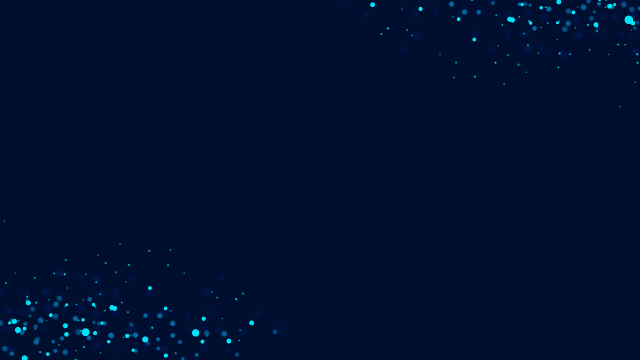
A Shadertoy shader for this background:

```glsl
// Glowing cyan particles drifting in two opposite corners of a deep navy field.

#define BACKGROUND vec3(0.000, 0.060, 0.190)
#define NAVY_HAZE  vec3(0.000, 0.100, 0.380)
#define BLUE_DOT   vec3(0.020, 0.450, 0.690)
#define CYAN_DOT   vec3(0.010, 0.890, 0.970)
#define SLOPE      0.10              // how much the swarm sinks away from its corner
#define MIRROR     vec2(1.734, 1.09) // sum of the coordinates of paired particles

// Integer hash giving four random values in 0..1.
vec4 hash4(ivec2 cell, int seed) {
    uvec4 v = uvec4(uint(cell.x + 512), uint(cell.y + 512), uint(seed), 17u);
    v = v * 1664525u + 1013904223u;
    for (int i = 0; i < 2; i++) {
        v += v.yzwx * v.wxyz;
        v ^= v >> 16u;
    }
    return vec4(v & 65535u) / 65535.0;
}

// Likelihood of a particle: full in a low band, fading upward and sideways.
float swarm(vec2 c, float band, float spread, float reach) {
    float rise = c.y + SLOPE * c.x - band;
    float fall = rise / (rise > 0.0 ? spread : 0.13);
    float sideways = 1.0 - smoothstep(0.2 * reach, reach, c.x);
    return max(exp(-fall * fall) * sideways - 0.02, 0.0);
}

// One particle at most per cell, kept clear of the cell border.
// shape = cell size, radius, edge softness; area = band, spread, reach.
float dots(vec2 p, vec3 shape, vec3 area, float density, int seed) {
    float cellSize = shape.x;
    vec2 shift = hash4(ivec2(7), seed).xy;
    vec2 cell = floor(p / cellSize + shift);
    vec4 rnd = hash4(ivec2(cell), seed);
    vec4 extra = hash4(ivec2(cell), seed + 101);

    float margin = min((shape.y + shape.z) / cellSize, 0.5);
    vec2 center = (cell - shift + mix(vec2(margin), vec2(1.0 - margin), rnd.xy)) * cellSize;
    float chance = density * swarm(center, area.x, area.y, area.z);
    float present = rnd.z < chance ? 1.0 : 0.0;

    float radius = shape.y * mix(0.55, 1.0, rnd.w);
    float edge = max(shape.z, 0.7 / iResolution.y);
    float disc = 1.0 - smoothstep(radius - edge, radius + edge, length(p - center));
    return present * disc * mix(0.55, 1.0, extra.x);
}

// All depths of one swarm, from blurred haze to sharp sparks.
vec3 drawSwarm(vec3 color, vec2 p) {
    for (int i = 0; i < 3; i++) {
        float haze = dots(p, vec3(0.050, 0.011, 0.006), vec3(0.16, 0.09, 1.00), 0.45, 11 + i);
        color = mix(color, NAVY_HAZE, 0.50 * haze);
    }
    for (int i = 0; i < 3; i++) {
        float blurred = dots(p, vec3(0.046, 0.0078, 0.003), vec3(0.14, 0.050, 0.90), 0.45, 23 + i);
        color = mix(color, BLUE_DOT, blurred);
    }
    for (int i = 0; i < 3; i++) {
        float spark = dots(p, vec3(0.052, 0.0030, 0.001), vec3(0.14, 0.16, 1.00), 0.38, 37 + i);
        color = mix(color, CYAN_DOT, 0.9 * spark);
    }
    for (int i = 0; i < 2; i++) {
        float bright = dots(p, vec3(0.047, 0.0070, 0.001), vec3(0.14, 0.065, 1.00), 0.44, 53 + i);
        color = mix(color, CYAN_DOT, min(1.7 * bright, 1.0));
    }
    float large = dots(p, vec3(0.080, 0.0125, 0.0015), vec3(0.13, 0.035, 0.95), 0.75, 71);
    return mix(color, CYAN_DOT, min(1.9 * large, 1.0));
}

void mainImage(out vec4 fragColor, in vec2 fragCoord) {
    vec2 p = fragCoord / iResolution.y;
    float aspect = iResolution.x / iResolution.y;
    vec2 opposite = MIRROR + vec2(aspect - 16.0 / 9.0, 0.0) - p;

    vec3 color = drawSwarm(BACKGROUND, p);  // lower left corner
    color = drawSwarm(color, opposite);     // upper right corner
    fragColor = vec4(color, 1.0);
}
```
